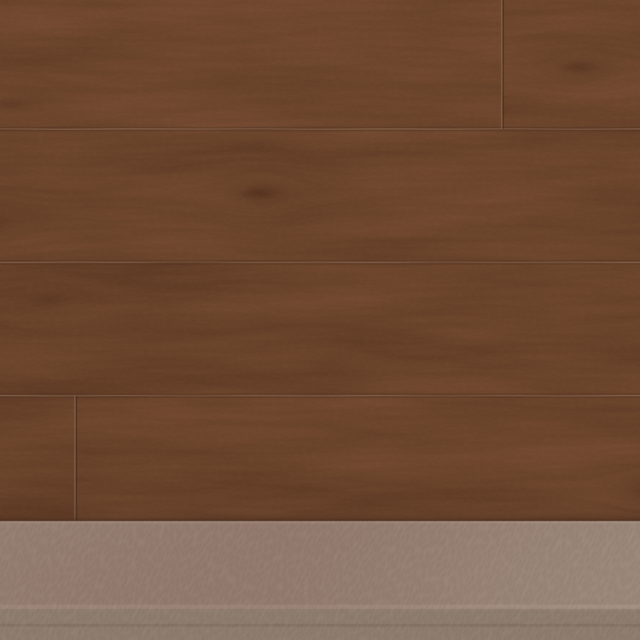
This texture is drawn by a WebGL 2 fragment shader. Its source:

```glsl
#version 300 es
precision highp float;

uniform vec2 u_resolution;
out vec4 fragColor;

const float BOARD_TOP = 0.186;
const float ROW_BASE = 0.1735;
const float ROW_HEIGHT = 0.2083;
const float PLANK_LENGTH = 2.333;
const float FIRST_JOINT = 0.117;

const vec3 WOOD_DARK = vec3(0.355, 0.215, 0.132);
const vec3 WOOD_LIGHT = vec3(0.485, 0.318, 0.212);
const vec3 SEAM_LIGHT = vec3(0.56, 0.43, 0.33);
const vec3 SHADOW = vec3(0.23, 0.14, 0.09);
const vec3 BOARD_ROSE = vec3(0.572, 0.478, 0.432);
const vec3 BOARD_GREY = vec3(0.605, 0.530, 0.474);
const vec3 TRIM = vec3(0.555, 0.490, 0.430);

vec2 hash2(vec2 p) {
    vec3 q = fract(p.xyx * vec3(0.1031, 0.1030, 0.0973));
    q += dot(q, q.yzx + 33.33);
    return fract((q.xx + q.yz) * q.zy);
}

// Distance to the nearest scattered point
float cellular(vec2 p) {
    vec2 cell = floor(p);
    float nearest = 2.0;
    for (int j = -1; j <= 1; j++) {
        for (int i = -1; i <= 1; i++) {
            vec2 c = cell + vec2(i, j);
            nearest = min(nearest, length(c + hash2(c) - p));
        }
    }
    return nearest;
}

float layeredSines(vec2 p, float seed) {
    float sum = 0.0;
    float amp = 0.5;
    for (int i = 0; i < 6; i++) {
        float bend = 1.7 * sin(0.8 * p.x + seed) + 0.8 * sin(1.9 * p.x - 0.3 * p.y);
        sum += amp * sin(p.y + bend + seed);
        p = p * vec2(1.6, 1.9) + seed;
        amp *= 0.68;
    }
    return sum;
}

// Antialiased line of a given half width
float line(float dist, float halfWidth, float px) {
    return 1.0 - smoothstep(halfWidth - 0.5 * px, halfWidth + px, abs(dist));
}

// x: darkness of nearby knots, y: bulge they push into the grain
vec2 knots(vec2 p, float row, float spacing) {
    vec2 result = vec2(0.0);
    float cell = floor(p.x / spacing);
    for (int i = -1; i <= 1; i++) {
        vec2 id = vec2(cell + float(i), row + 7.0);
        vec2 rnd = hash2(id);
        vec2 center = vec2((id.x + rnd.x) * spacing, mix(0.03, 0.18, rnd.y));
        vec2 d = p - center;
        float strength = hash2(id + 19.0).x;
        vec2 wide = d / vec2(0.075, 0.038);
        vec2 core = d / vec2(0.028, 0.009);
        result.x += strength * (exp(-dot(core, core)) + 0.35 * exp(-dot(wide, wide)));
        result.y += strength * d.y * exp(-dot(wide, wide));
    }
    return result;
}

vec3 woodFloor(vec2 uv, float px) {
    float row = floor((uv.y - ROW_BASE) / ROW_HEIGHT);
    float rowY = uv.y - ROW_BASE - row * ROW_HEIGHT;
    float along = (uv.x - FIRST_JOINT - row) / PLANK_LENGTH;
    float plank = floor(along);
    float jointX = (along - floor(along + 0.5)) * PLANK_LENGTH;
    float seed = 6.0 * hash2(vec2(plank + 11.0, row + 3.0)).x + row;

    // Grain, pores and knots
    vec2 knot = knots(vec2(uv.x, rowY), row, 0.46);
    vec2 q = vec2(uv.x, uv.y - 1.3 * knot.y);
    float grain = layeredSines(q * vec2(3.0, 36.0), seed);
    float clouds = cellular(q * vec2(3.5, 14.0) + seed) - 0.5;
    float streaks = cellular(q * vec2(9.0, 95.0) + seed) - 0.5;
    float pores = cellular(uv * vec2(110.0, 240.0)) - 0.5;
    float tone = 0.47 + 0.13 * grain - 0.28 * clouds - 0.16 * streaks + 0.13 * pores;
    tone += 0.18 * (uv.y - 0.6) + 0.08 * (uv.x - 0.5) + 0.1 * (fract(seed) - 0.5);
    tone -= 0.5 * knot.x;
    vec3 color = mix(WOOD_DARK, WOOD_LIGHT, clamp(tone, -0.15, 1.15));

    // Bevelled seams between rows and at plank ends
    float seamY = min(rowY, ROW_HEIGHT - rowY);
    float wear = 0.45 + 0.2 * sin(uv.x * 9.0 + row * 2.0) * sin(uv.x * 23.0 + row);
    color = mix(color, SHADOW, 0.25 * line(seamY, 0.0032, px));
    color = mix(color, SEAM_LIGHT, wear * line(seamY, 0.0009, px));
    color = mix(color, SHADOW, 0.55 * line(jointX - 0.0022, 0.0009, px));
    color = mix(color, SEAM_LIGHT, 0.5 * line(jointX, 0.0009, px));

    // Contact shadow above the skirting board
    float gap = uv.y - BOARD_TOP;
    return mix(color, SHADOW, 0.65 * exp(-gap / 0.0035) + 0.12 * exp(-gap / 0.02));
}

vec3 skirting(vec2 uv, float px) {
    float drift = 0.5 + 0.5 * sin(uv.x * 4.2 + 2.9 + 0.5 * sin(uv.y * 20.0));
    float greyness = clamp(0.45 * drift + 0.55 * smoothstep(0.4, 1.0, uv.x), 0.0, 1.0);
    vec3 color = mix(BOARD_ROSE, BOARD_GREY, greyness);
    color = mix(color, TRIM, 1.0 - smoothstep(0.044, 0.052, uv.y));
    color += 0.035 * line(uv.y - 0.052, 0.003, px);
    color -= 0.035 * line(uv.y - 0.023, 0.002, px);
    color += 0.03 * line(uv.y - BOARD_TOP + 0.002, 0.0015, px);
    vec2 slanted = vec2(uv.x - 0.4 * uv.y, uv.y);
    return color + 0.035 * (cellular(slanted * vec2(190.0, 85.0)) - 0.5);
}

void main() {
    vec2 uv = gl_FragCoord.xy / u_resolution;
    float px = 1.0 / min(u_resolution.x, u_resolution.y);
    float onFloor = smoothstep(-px, px, uv.y - BOARD_TOP);
    vec3 wood = woodFloor(vec2(uv.x, max(uv.y, BOARD_TOP)), px);
    fragColor = vec4(mix(skirting(uv, px), wood, onFloor), 1.0);
}
```
